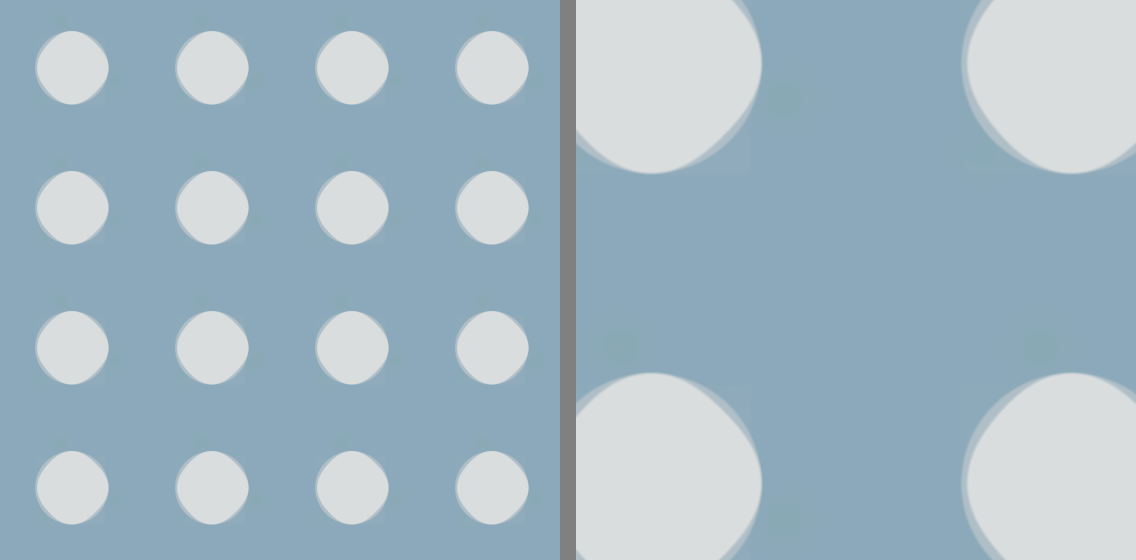
Left, the full canvas; right, a detail of the centre.
Reproduce this pattern procedurally as a WebGL 2 fragment shader.

```glsl
#version 300 es
precision highp float;
// A square grid of pale round dots on dusty blue, four across and four down.
// Each dot is a disc over a slightly wider grey-blue rim that swells on the
// diagonals; a faint square halo and soft green smudges lie around it.

uniform vec2 u_resolution;
out vec4 fragColor;

// Layout, in units of one cell
const float REPEATS = 4.0;
const vec2 DOT_CENTER = vec2(0.513, 0.516);
const float DOT_RADIUS = 0.262;
const float RIM_DIAGONAL = 0.019;
const float RIM_LEFT = 0.014;
const float EDGE_SOFTNESS = 0.005;
const float HALO_HALF_SIZE = 0.25;
const float HALO_STRENGTH = 0.6;
const float SMUDGE_RADIUS = 0.06;
const float SMUDGE_STRENGTH = 0.6;

// Colours
const vec3 BLUE = vec3(0.545, 0.663, 0.729);
const vec3 HALO_BLUE = vec3(0.575, 0.676, 0.740);
const vec3 SMUDGE_GREEN = vec3(0.540, 0.665, 0.695);
const vec3 RIM_GREY = vec3(0.690, 0.750, 0.780);
const vec3 DOT_WHITE = vec3(0.852, 0.866, 0.869);

// Coverage of a shape from its signed distance
float cover(float dist, float softness) {
    return 1.0 - smoothstep(-softness, softness, dist);
}

float smudge(vec2 p, vec2 center) {
    vec2 d = (p - center) / SMUDGE_RADIUS;
    return exp(-dot(d, d));
}

// Width of the rim in the unit direction dir
float rimWidth(vec2 dir) {
    float diagonal = 2.0 * dir.x * dir.y;
    return RIM_DIAGONAL * diagonal * diagonal + RIM_LEFT * pow(max(-dir.x, 0.0), 4.0);
}

void main() {
    vec2 cell = fract(gl_FragCoord.xy / u_resolution * REPEATS);
    float pixel = REPEATS / min(u_resolution.x, u_resolution.y);
    float softness = max(EDGE_SOFTNESS, 0.75 * pixel);

    vec2 fromDot = cell - DOT_CENTER;
    float radius = length(fromDot);
    vec2 dir = fromDot / max(radius, 1e-4);

    // Faint square halo, strongest at lower right, weakest at lower left
    vec2 boxEdge = abs(cell - 0.5) - HALO_HALF_SIZE;
    float halo = cover(max(boxEdge.x, boxEdge.y), softness);
    float haloWeight = mix(0.55, 1.0, smoothstep(-0.2, 0.2, dir.x - dir.y));
    haloWeight *= 1.0 - 0.7 * smoothstep(0.8, 1.3, -dir.x - dir.y);
    vec3 color = mix(BLUE, HALO_BLUE, halo * haloWeight * HALO_STRENGTH);

    // Soft green smudges above, to the right and at lower left
    float stain = smudge(cell, vec2(0.44, 0.84))
                + smudge(cell, vec2(0.83, 0.43))
                + 0.6 * smudge(cell, vec2(0.31, 0.30));
    color = mix(color, SMUDGE_GREEN, min(stain, 1.0) * SMUDGE_STRENGTH);

    // Rim, then the pale disc on top
    float rimDist = radius - DOT_RADIUS;
    color = mix(color, RIM_GREY, cover(rimDist, softness));
    color = mix(color, DOT_WHITE, cover(rimDist + rimWidth(dir), softness));

    fragColor = vec4(color, 1.0);
}
```
